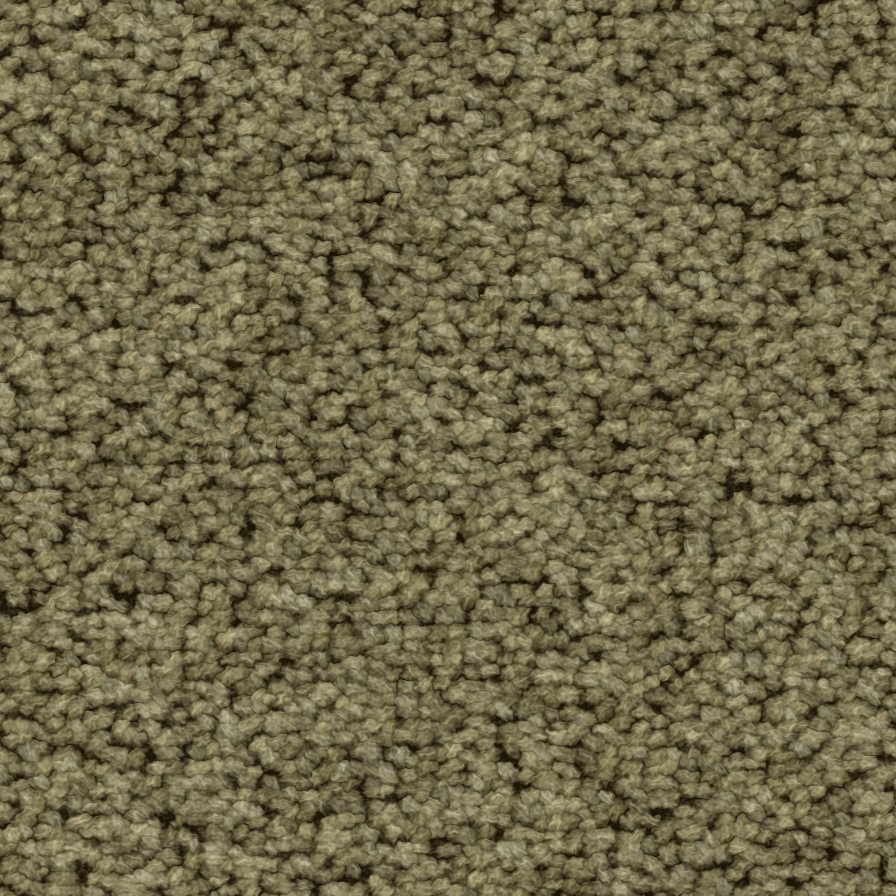
Write a WebGL 2 fragment shader that draws this texture.

```glsl
#version 300 es
precision highp float;
// Cut-pile carpet: a jittered grid of oval yarn tufts, each a small dome with
// streaky fibres. Overlapping domes are blended by height, so the highest one
// shows and the gaps between them sink into shadow.

uniform vec2 u_resolution;
out vec4 fragColor;

vec2 hash2(vec2 p) {
  vec3 q = fract(p.xyx * vec3(0.1031, 0.1030, 0.0973));
  q += dot(q, q.yzx + 33.33);
  return fract((q.xx + q.yz) * q.zy);
}

float cornerSlope(vec2 corner, vec2 offset) {
  float angle = 6.2832 * hash2(corner).x;
  return dot(vec2(cos(angle), sin(angle)), offset);
}

float gradientNoise(vec2 p) {
  vec2 i = floor(p), f = p - i;
  vec2 u = f * f * f * (f * (f * 6.0 - 15.0) + 10.0);
  vec2 e = vec2(1.0, 0.0);
  return mix(mix(cornerSlope(i, f), cornerSlope(i + e, f - e), u.x),
             mix(cornerSlope(i + e.yx, f - e.yx), cornerSlope(i + 1.0, f - 1.0), u.x), u.y);
}

// Returns blended dome height, tone and warmth of the tufts around p.
vec3 tuftPile(vec2 p) {
  vec2 home = floor(p);
  vec3 sum = vec3(0.0);
  float total = 0.0;
  for (int y = -1; y <= 1; y++) {
    for (int x = -1; x <= 1; x++) {
      vec2 cell = home + vec2(x, y);
      vec2 shape = hash2(cell + 71.0);
      vec2 look = hash2(cell + 137.0);
      vec2 offset = p - cell - 0.08 - 0.84 * hash2(cell);

      // Oval dome, leaning mostly sideways
      float angle = (shape.x - 0.5) * 2.4;
      float c = cos(angle), s = sin(angle);
      vec2 d = mat2(c, -s, s, c) * offset / (vec2(0.78, 0.58) * mix(0.8, 1.2, shape.y));
      float dome = max(1.0 - dot(d, d), -0.6);

      // Fibres run along the tuft; light falls from above
      float fibre = gradientNoise(vec2(d.x * 1.2 + 0.4 * d.y * d.y, d.y * 3.0) + look * 50.0);
      float light = clamp(offset.y / 0.6, -1.0, 1.0);
      float tone = 0.32 * (look.x - 0.5) + 0.34 * fibre + 0.13 * light;

      float weight = exp(9.0 * (dome + 0.35 * look.y));
      sum += weight * vec3(dome, tone, shape.x);
      total += weight;
    }
  }
  return sum / total;
}

void main() {
  vec2 uv = gl_FragCoord.xy / u_resolution.y;

  // Frayed outlines
  vec2 fray = vec2(gradientNoise(uv * 120.0), gradientNoise(uv * 120.0 + 47.0));
  vec3 pile = tuftPile(uv * vec2(54.0, 66.0) + 0.32 * fray);

  // Loose fuzz, clumps and broad wear
  float fuzz = gradientNoise(uv * 235.0) + 0.6 * gradientNoise(uv * vec2(150.0, 190.0) + 19.0);
  float clumps = gradientNoise(uv * vec2(17.0, 30.0) + 5.0);
  float wear = gradientNoise(uv * vec2(4.0, 8.0) + 11.0);

  float shade = 0.47 + 0.5 * (pile.x - 0.42) + pile.y;
  shade += 0.22 * fuzz + 0.16 * clumps + 0.10 * wear;
  shade = clamp(shade, -0.12, 1.15);

  // Dark olive brown up to pale straw
  vec3 colour = mix(vec3(0.17, 0.14, 0.07), vec3(0.68, 0.65, 0.51), shade);
  colour.b -= 0.06 * shade * (1.0 - shade);
  colour *= 1.0 + (pile.z - 0.5) * vec3(0.03, 0.0, -0.08);
  fragColor = vec4(max(colour, 0.0), 1.0);
}
```
